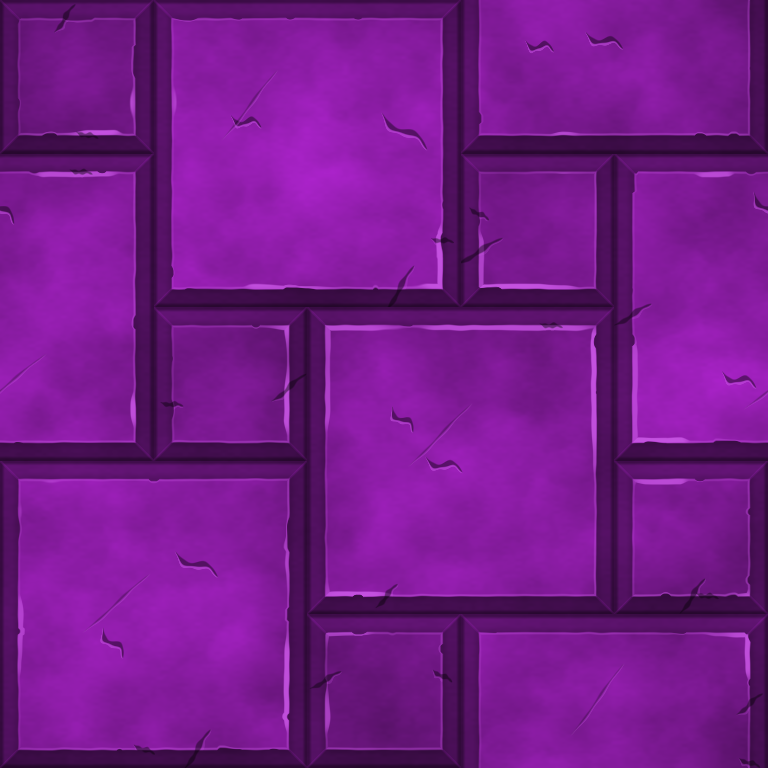
Write a WebGL 2 fragment shader that draws this texture.

```glsl
#version 300 es
precision highp float;
// Worn purple stone paving: a pinwheel of 2x2 slabs and 1x1 setts on a 5x5 grid.
// Each stone has a mitred dark bevel, a bright worn rim, a cloudy face,
// and hashed gashes, chips and scratches; everything wraps at the canvas edge.
uniform vec2 u_resolution;
out vec4 fragColor;

const vec3 STONE = vec3(0.845, 0.172, 1.0);
const vec3 SHINE = vec3(0.77, 0.32, 0.88);

float hash(vec2 p) {
    return fract(sin(dot(p, vec2(127.1, 311.7))) * 43758.5453);
}

// Value noise that wraps after a whole number of cells
float noise(vec2 p, float period) {
    vec2 i = floor(p), f = fract(p);
    f = f * f * (3.0 - 2.0 * f);
    vec2 a = mod(i, period), b = mod(i + 1.0, period);
    return mix(mix(hash(a), hash(vec2(b.x, a.y)), f.x),
               mix(hash(vec2(a.x, b.y)), hash(b), f.x), f.y);
}

float fbm(vec2 p, float period) {
    float sum = 0.0, amp = 0.5;
    for (int i = 0; i < 5; i++) {
        sum += amp * noise(p, period);
        p *= 2.0;
        period *= 2.0;
        amp *= 0.5;
    }
    return sum;
}

// Tapered bent cut: x is the dark groove, y the lit lip below it
vec2 cut(vec2 v, float angle, float len, float width, float bend, float px) {
    vec2 dir = vec2(cos(angle), -sin(angle));
    float t = dot(v, dir) / len;
    float s = dot(v, vec2(-dir.y, dir.x)) + bend * sin(t * 4.0);
    float w = width * max(1.0 - t * t, 0.0) * (0.75 + 0.25 * sin(t * 9.0));
    float inside = 1.0 - smoothstep(0.9, 1.0, abs(t));
    float groove = 1.0 - smoothstep(w - px, w + px, abs(s));
    float lip = 1.0 - smoothstep(0.5 * w, 0.5 * w + px, abs(s - 1.3 * w));
    return inside * vec2(groove, lip);
}

void main() {
    vec2 uv = gl_FragCoord.xy / u_resolution;
    vec2 p = vec2(uv.x, 1.0 - uv.y) * 5.0;   // y runs downward
    float px = 5.0 / min(u_resolution.x, u_resolution.y);

    // Find the stone: k = 0 is a sett, 1 to 4 are the quarters of a slab
    vec2 cell = floor(p);
    float k = mod(cell.x - 3.0 * cell.y, 5.0);
    bool slab = k > 0.5;
    float size = slab ? 2.0 : 1.0;
    vec2 origin = cell - (slab ? vec2(mod(k - 1.0, 2.0), floor((k - 1.0) / 2.0)) : vec2(0.0));
    vec2 id = mod(origin, 5.0) + (slab ? 7.0 : 23.0);
    vec2 q = p - origin;

    // Distance to the border, and which side is nearest
    vec2 edge = min(q, size - q);
    float d = min(edge.x, edge.y);
    float sideways = smoothstep(-px, px, edge.y - edge.x);
    vec2 far = step(0.5 * size, q);
    float cloud = fbm(p * 2.0, 10.0);
    float grain = noise(p * vec2(24.0, 48.0), 240.0) - 0.5;

    // Bevel: lit from the top left, with a dark joint and faint mitres
    float bevel = mix(mix(0.44, 0.30, far.y), mix(0.40, 0.36, far.x), sideways);
    bevel += 0.10 * (cloud - 0.5) + 0.02 * grain;
    bevel *= 1.0 - 0.35 * (1.0 - smoothstep(0.008, 0.035, d));
    bevel *= 1.0 - 0.12 * smoothstep(0.07, 0.12, d);
    bevel += 0.07 * (1.0 - smoothstep(0.004, 0.016, abs(edge.x - edge.y)));

    // Face: soft blotches and a slope of light that differs per stone
    vec2 slope = vec2(hash(id + 1.3), hash(id + 2.7)) - vec2(0.6, 0.3);
    float face = (slab ? 0.61 : 0.53) + 0.06 * (hash(id) - 0.5);
    face += 0.13 * dot(slope, q / size - 0.5) + 0.33 * (cloud - 0.48);
    face += 0.09 * (fbm(p * vec2(3.0, 5.0) + cloud * 2.0, 75.0) - 0.5) + 0.02 * grain;
    face += 0.04 * smoothstep(0.12, 0.6, d);

    // Slightly uneven face outline with occasional notches
    float wear = noise(p * 3.0, 15.0);
    float notch = smoothstep(0.78, 0.9, noise(p * 9.0 + 4.0, 45.0));
    float r = d - 0.118 - 0.008 * (noise(p * 12.0, 60.0) - 0.5) - 0.014 * notch;
    float onFace = smoothstep(-px, px, r);
    vec3 color = STONE * mix(bevel, face, onFace);

    // Rim: a thin light line that swells into worn bright stretches
    float worn = smoothstep(0.6, 0.75, wear);
    float width = 0.013 + 0.02 * worn;
    float rim = onFace * (1.0 - smoothstep(width - 0.006, width + 0.006, r));
    float glow = mix(mix(0.45, 0.60, far.y), mix(0.30, 0.55, far.x), sideways);
    color = mix(color, SHINE, rim * min(glow * (0.5 + 0.6 * wear) + 0.4 * worn, 1.0));

    // Damage: 0 and 1 are edge gashes, 2 and 3 chips, 4 a long scratch
    for (int i = 0; i < 5; i++) {
        if (!slab && i > 1) break;
        vec2 seed = id + float(i) * vec2(3.1, 5.7);
        float a = hash(seed), b = hash(seed + 0.37), c = hash(seed + 0.71);
        vec2 at = mix(vec2(0.35), vec2(size - 0.35), vec2(a, b));
        vec2 mark;
        if (i < 2) {
            at.y = b < 0.5 ? 0.12 : size - 0.12;
            if (c < 0.45) at = at.yx;
            float angle = i == 0 ? 0.5 + 0.6 * c : -0.6 + 0.5 * a;
            mark = cut(q - at, angle, i == 0 ? 0.1 + 0.09 * a : 0.08, 0.02, 0.006, px);
        } else if (i < 4) {
            mark = cut(q - at, -1.0 + 0.8 * c, 0.09 + 0.11 * a, 0.022, 0.025, px);
        } else {
            mark = cut(q - at, 0.55 + 0.4 * c, 0.3, 0.009, 0.004, px) * 0.6;
        }
        color *= 1.0 - 0.42 * mark.x;
        color = mix(color, SHINE, (i < 2 ? 0.25 : 0.55) * mark.y * (1.0 - mark.x) * onFace);
    }
    fragColor = vec4(color, 1.0);
}
```
